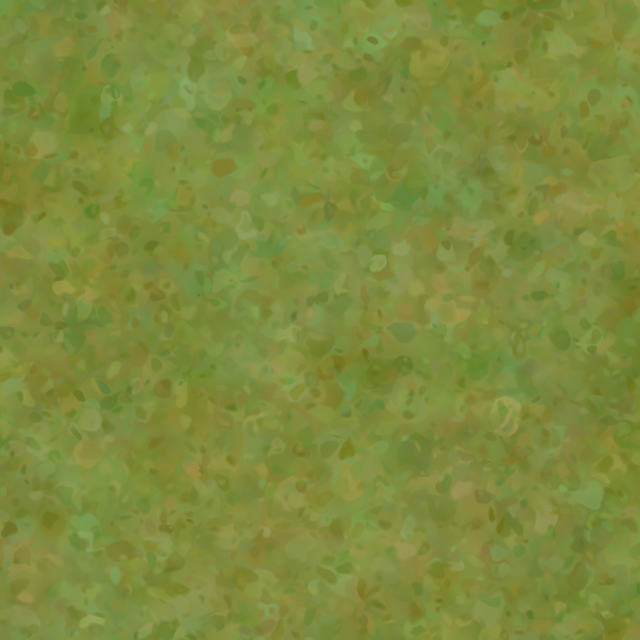
A three.js fragment shader for this texture:

```glsl
// Mossy grass seen as soft paint: layers of warped, randomly turned dabs
// scattered on finer and finer cell grids, each dab tinted along a light,
// a warmth and a yellowness axis that also drift slowly over the canvas.

varying vec2 vUv;

const vec3 MEAN_GREEN = vec3(0.495, 0.542, 0.240);
const vec3 LIGHT_AXIS = vec3(0.088, 0.086, 0.098);
const vec3 WARM_AXIS = vec3(0.066, -0.028, -0.020);
const vec3 YELLOW_AXIS = vec3(0.008, 0.006, -0.055);

const int LAYERS = 5;
const float COARSE_GRID = 18.0;   // cells across the canvas, first layer
const float GRID_GROWTH = 1.34;   // refinement from layer to layer
const float EDGE_WIDTH = 0.0035;  // sharpest dab edge, in canvas units
const float WARP_GRID = 42.0;
const float WARP_AMOUNT = 0.014;
const float DRIFT_GRID = 7.0;
const float DRIFT_AMOUNT = 0.55;

vec3 hash3(vec2 p) {
  vec3 q = fract(vec3(p.xyx) * vec3(0.1031, 0.1030, 0.0973));
  q += dot(q, q.yxz + 33.33);
  return fract((q.xxy + q.yzz) * q.zyx);
}

// Smooth value noise, three channels from -1 to 1
vec3 noise3(vec2 p) {
  vec2 cell = floor(p);
  vec2 f = fract(p);
  f = f * f * (3.0 - 2.0 * f);
  vec3 low = mix(hash3(cell), hash3(cell + vec2(1.0, 0.0)), f.x);
  vec3 high = mix(hash3(cell + vec2(0.0, 1.0)), hash3(cell + 1.0), f.x);
  return 2.0 * mix(low, high, f.y) - 1.0;
}

// Slow change of tint over the canvas
vec3 drift(vec2 p) {
  vec3 broad = noise3(p * DRIFT_GRID + 11.0);
  vec3 medium = noise3(p * DRIFT_GRID * 2.3 + 57.0);
  return DRIFT_AMOUNT * (0.6 * broad + 0.5 * medium);
}

// Tint holds lightness, warmth and yellowness around zero
vec3 tintColor(vec3 tint) {
  return MEAN_GREEN + LIGHT_AXIS * tint.x + WARM_AXIS * tint.y
       + YELLOW_AXIS * tint.z;
}

// Paints one grid of dabs over the tint below
vec3 paintLayer(vec3 tint, vec2 p, float grid, float level, vec3 slow) {
  vec2 scaled = p * grid;
  vec2 home = floor(scaled);
  float fineness = level / float(LAYERS - 1);
  for (int j = -1; j <= 1; j++) {
    for (int i = -1; i <= 1; i++) {
      vec2 cell = home + vec2(float(i), float(j));
      vec2 seed = cell + 131.0 * (level + 1.0);
      vec3 place = hash3(seed);
      vec3 shape = hash3(seed + 401.7);
      vec3 tone = hash3(seed + 823.3) + hash3(seed + 1217.9) - 1.0;

      // Turned ellipse around a jittered centre
      vec2 offset = scaled - cell - mix(vec2(0.1), vec2(0.9), place.xy);
      float angle = 6.2832 * place.z;
      float c = cos(angle);
      float s = sin(angle);
      offset = vec2(c * offset.x + s * offset.y, c * offset.y - s * offset.x);
      float minor = mix(0.30, 0.52, shape.x);
      float major = minor * mix(1.05, 1.9, shape.y * shape.y);
      float reach = length(offset / vec2(major, minor));

      // Finer layers are sparser and a little darker
      float blur = EDGE_WIDTH * grid / minor * mix(1.0, 2.6, place.x);
      float cover = 1.0 - smoothstep(1.0 - min(blur, 0.9), 1.0, reach);
      float present = step(shape.z, mix(0.95, 0.38, fineness));
      float opacity = mix(0.5, 0.9, fract(7.0 * shape.z + place.y));
      tone.x += mix(0.12, -0.16, fineness);
      tint = mix(tint, tone + slow, cover * present * opacity);
    }
  }
  return tint;
}

void main() {
  // Bend the canvas so that dab outlines become irregular
  vec2 bend = noise3(vUv * WARP_GRID).xy
            + 0.35 * noise3(vUv * WARP_GRID * 2.1 + 29.0).xy;
  vec2 p = vUv + 0.5 * WARP_AMOUNT * bend;

  vec3 slow = drift(vUv);
  vec3 tint = slow + 0.3 * noise3(vUv * 26.0 + 83.0);
  float grid = COARSE_GRID;
  for (int layer = 0; layer < LAYERS; layer++) {
    tint = paintLayer(tint, p, grid, float(layer), slow);
    grid *= GRID_GROWTH;
  }

  // Faint soft mottling inside the dabs
  tint += 0.12 * noise3(vUv * 55.0 + 7.0);
  gl_FragColor = vec4(clamp(tintColor(tint), 0.0, 1.0), 1.0);
}
```
